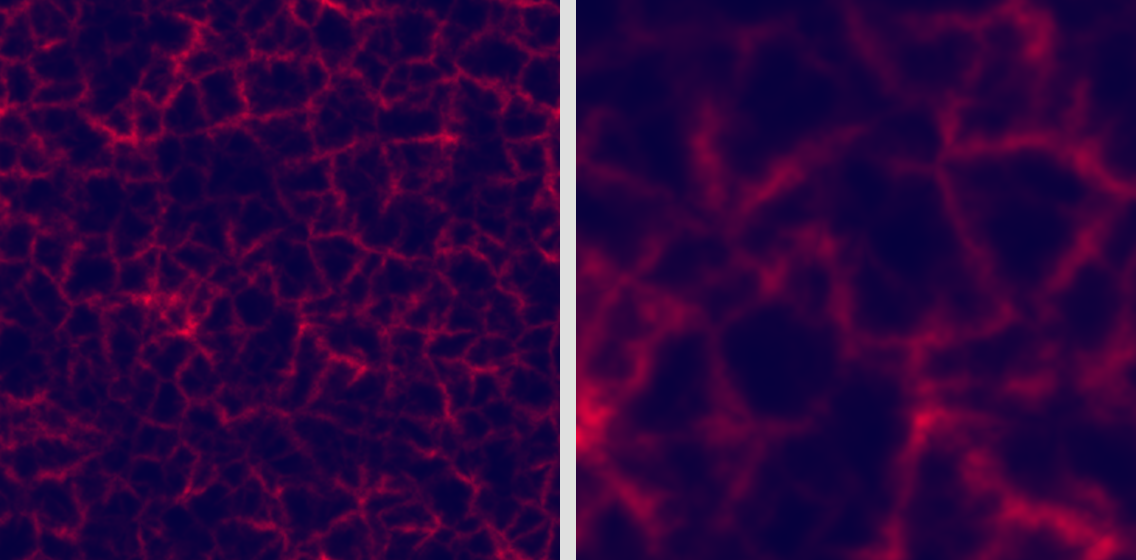
Left: the whole. Right: its middle third, enlarged.
This texture is drawn by a three.js fragment shader. Its source:

```glsl
#define COARSE_CELLS 9.0
#define MID_CELLS 14.0
#define FINE_CELLS 23.0
#define WALL_WIDTH 0.125
#define WARP 0.014
#define RAGGED 0.005
#define GRAIN 0.55
#define CONTRAST 1.3
#define GLOW 0.385
#define BACKGROUND vec3(0.012, 0.0, 0.24)

varying vec2 vUv;

float hash(vec2 p) {
  return fract(sin(dot(p, vec2(127.1, 311.7))) * 43758.5453);
}

vec2 hash2(vec2 p) {
  return vec2(hash(p), hash(p + vec2(37.3, 17.9)));
}

// Value noise that wraps after a whole number of periods
float noise(vec2 uv, float period, float seed) {
  vec2 p = uv * period;
  vec2 cell = floor(p);
  vec2 f = fract(p);
  f = f * f * f * (f * (f * 6.0 - 15.0) + 10.0);
  vec2 lo = mod(cell, period) + seed;
  vec2 hi = mod(cell + 1.0, period) + seed;
  return mix(mix(hash(lo), hash(vec2(hi.x, lo.y)), f.x),
             mix(hash(vec2(lo.x, hi.y)), hash(hi), f.x), f.y);
}

vec2 noise2(vec2 uv, float period, float seed) {
  return vec2(noise(uv, period, seed), noise(uv, period, seed + 53.0)) - 0.5;
}

// Distance to the nearest wall of a wrapping Voronoi pattern, in cell units
float wallDistance(vec2 uv, float cells) {
  vec2 p = uv * cells;
  vec2 base = floor(p);
  vec2 f = fract(p);
  vec2 nearCell = vec2(0.0);
  vec2 nearPoint = vec2(0.0);
  float nearest = 9.0;
  for (int y = -1; y <= 1; y++) {
    for (int x = -1; x <= 1; x++) {
      vec2 cell = vec2(float(x), float(y));
      vec2 r = cell + hash2(mod(base + cell, cells) + cells) - f;
      float d = dot(r, r);
      if (d < nearest) {
        nearest = d;
        nearCell = cell;
        nearPoint = r;
      }
    }
  }
  float wall = 9.0;
  for (int y = -2; y <= 2; y++) {
    for (int x = -2; x <= 2; x++) {
      vec2 cell = nearCell + vec2(float(x), float(y));
      vec2 r = cell + hash2(mod(base + cell, cells) + cells) - f;
      vec2 across = r - nearPoint;
      if (dot(across, across) > 0.0001) {
        wall = min(wall, dot(0.5 * (r + nearPoint), normalize(across)));
      }
    }
  }
  return wall;
}

// Soft glowing walls whose strength fades in and out along the web
float web(vec2 uv, float cells, float width) {
  float d = wallDistance(uv, cells) / width;
  float strength = smoothstep(0.15, 0.85, noise(uv, cells, cells * 3.0));
  return (0.35 + 1.3 * strength) / (1.0 + d * d);
}

void main() {
  // Bend the walls, then fray them
  vec2 uv = vUv + WARP * noise2(vUv, 14.0, 5.0)
                + WARP * 0.6 * noise2(vUv, 30.0, 11.0)
                + RAGGED * noise2(vUv, 72.0, 23.0);

  // Overlapping webs of three sizes
  float glow = 0.40 * web(uv, COARSE_CELLS, WALL_WIDTH * 0.8)
             + 0.42 * web(uv + 0.37, MID_CELLS, WALL_WIDTH)
             + 0.18 * web(uv + 0.71, FINE_CELLS, WALL_WIDTH * 1.4);

  // Cloudy fine grain
  float grain = 0.45 * noise(vUv, 48.0, 31.0)
              + 0.35 * noise(vUv, 96.0, 41.0)
              + 0.20 * noise(vUv, 180.0, 61.0);
  glow *= 1.0 + GRAIN * (grain - 0.5) * 2.0;

  float red = GLOW * pow(glow, CONTRAST);
  gl_FragColor = vec4(BACKGROUND + vec3(red, 0.0, 0.0), 1.0);
}
```
